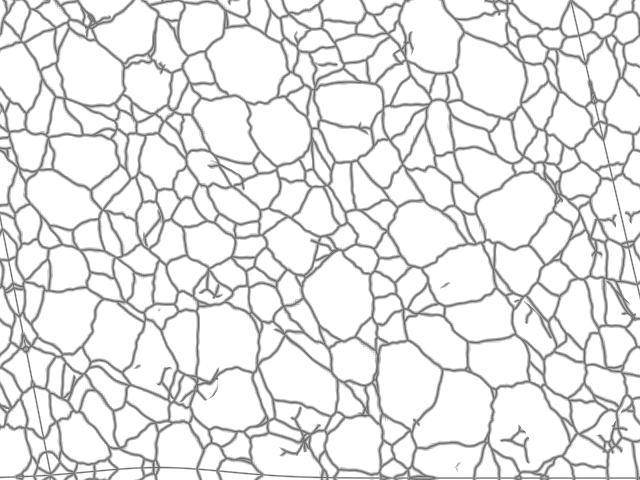
Write a Shadertoy shader that draws this pattern.

```glsl
// Draws a network of soft grey grain boundaries on white, folded along thin seams.

const vec3 PAPER = vec3(1.0);
const vec3 INK = vec3(0.40);
const float GRAINS_PER_HEIGHT = 17.0;
const float BOUNDARY_HALF_WIDTH = 0.0052;
const float SEAM_HALF_WIDTH = 0.0028;

vec3 hash3(vec2 p) {
    vec3 h = fract(p.xyx * vec3(0.1031, 0.1030, 0.0973));
    h += dot(h, h.yxz + 33.33);
    return fract((h.xxy + h.yzz) * h.zyx);
}

float cornerSlope(vec2 corner, vec2 offset) {
    return dot(hash3(corner).xy * 2.0 - 1.0, offset);
}

float gradientNoise(vec2 p) {
    vec2 i = floor(p), f = p - i;
    vec2 u = f * f * f * (f * (f * 6.0 - 15.0) + 10.0);
    vec2 e = vec2(1.0, 0.0);
    float low = mix(cornerSlope(i, f), cornerSlope(i + e, f - e), u.x);
    float high = mix(cornerSlope(i + e.yx, f - e.yx), cornerSlope(i + 1.0, f - 1.0), u.x);
    return mix(low, high, u.y);
}

vec2 warp(vec2 p, float frequency, float amount) {
    vec2 s = p * frequency;
    return p + amount * vec2(gradientNoise(s + 71.3), gradientNoise(s + 137.7));
}

// Grain seed: position in xy, squared radius in z. Few seeds are large.
vec3 grainSeed(vec2 cell) {
    vec3 h = hash3(cell + 211.0);
    return vec3(cell + h.xy, 2.2 * pow(h.z, 10.0));
}

float power(vec2 p, vec3 seed) {
    vec2 v = seed.xy - p;
    return dot(v, v) - seed.z;
}

// Distance to the nearest edge of a power diagram, in pixels;
// the columns of jacobian are the steps of p per pixel.
float boundaryDistance(vec2 p, mat2 jacobian) {
    vec2 home = floor(p);
    vec3 owner = vec3(0.0);
    float ownerPower = 1e5;
    for (int y = -3; y <= 3; y++)
    for (int x = -3; x <= 3; x++) {
        vec3 seed = grainSeed(home + vec2(x, y));
        float w = power(p, seed);
        if (w < ownerPower) { ownerPower = w; owner = seed; }
    }
    float nearest = 1e5;
    for (int y = -3; y <= 3; y++)
    for (int x = -3; x <= 3; x++) {
        vec3 seed = grainSeed(home + vec2(x, y));
        vec2 across = seed.xy - owner.xy;
        if (dot(across, across) > 1e-6) {
            float slope = max(length(across * jacobian), 1e-5);
            nearest = min(nearest, 0.5 * (power(p, seed) - ownerPower) / slope);
        }
    }
    return nearest;
}

// Mirrors p into the side the normal points to; tracks the closest seam.
vec2 foldAt(vec2 p, vec2 onSeam, vec2 normal, inout float seam) {
    vec2 n = normalize(normal);
    float side = dot(p - onSeam, n);
    seam = min(seam, abs(side));
    return p - 2.0 * min(side, 0.0) * n;
}

// Linear falloff gives strokes with soft edges.
float stroke(float d, float halfWidth) {
    return clamp(1.0 - d / halfWidth, 0.0, 1.0);
}

void mainImage(out vec4 fragColor, in vec2 fragCoord) {
    vec2 p = fragCoord / iResolution.y;

    // Seams: a shallow arch at the bottom and two steep lines at the sides
    float arch = (p.x - 0.33) / 0.2;
    float base = 0.004 + 0.022 * exp(-arch * arch);
    float seam = abs(p.y - base);
    p.y = base + abs(p.y - base);
    p = foldAt(p, vec2(1.189, 1.0), vec2(-0.616, -0.144), seam);
    p = foldAt(p, vec2(0.108, 0.0), vec2(0.462, 0.091), seam);

    // Grain space: stretched toward the lower right, then bent and roughened
    vec2 along = normalize(vec2(0.55, -0.84));
    vec2 q = vec2(dot(p, along) * 0.91, dot(p, vec2(-along.y, along.x)) * 1.1);
    q = q * GRAINS_PER_HEIGHT + 40.0;
    q = warp(q, 0.25, 0.8);
    q = warp(q, 0.9, 0.4);
    q = warp(q, 3.0, 0.1);
    mat2 jacobian = mat2(dFdx(q), dFdy(q));

    // Main boundaries, plus patches of open spurs inside the grains
    float d = boundaryDistance(q, jacobian) / iResolution.y;
    float spur = boundaryDistance(q * 1.2 + 90.0, jacobian * 1.2) / iResolution.y;
    float hidden = 1.0 - smoothstep(0.22, 0.28, gradientNoise(q * 0.6 + 17.0));
    d = min(d, spur + 0.01 * hidden);

    float ink = max(stroke(d, BOUNDARY_HALF_WIDTH), stroke(seam, SEAM_HALF_WIDTH));
    fragColor = vec4(mix(PAPER, INK, ink), 1.0);
}
```
